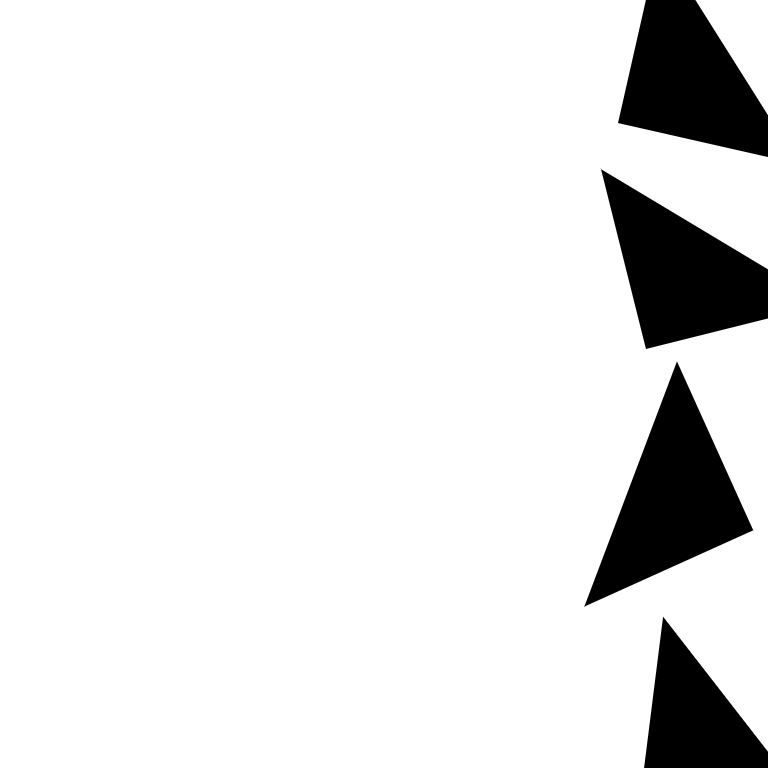
Give the GLSL for this background, as a WebGL 2 fragment shader.

```glsl
#version 300 es
precision highp float;
// Four black right-angled triangles scattered down the right side of a white field.

uniform vec2 u_resolution;
out vec4 fragColor;

// Signed distance to an isosceles right triangle; legs leave the corner at angle and angle + 90 degrees.
float rightTriangle(vec2 p, vec2 corner, float angle, float leg) {
    vec2 along = vec2(cos(angle), sin(angle));
    vec2 across = vec2(-along.y, along.x);
    vec2 q = vec2(dot(p - corner, along), dot(p - corner, across));
    return max(max(-q.x, -q.y), (q.x + q.y - leg) * inversesqrt(2.0));
}

void main() {
    vec2 p = gl_FragCoord.xy / u_resolution;
    float pixel = 1.0 / min(u_resolution.x, u_resolution.y);

    // Each piece: right-angle corner (xy) and turn in radians (z)
    vec3 pieces[4] = vec3[4](
        vec3(0.8047, 0.8398, -0.223),
        vec3(0.8411, 0.5456, 0.245),
        vec3(0.9808, 0.3095, 1.995),
        vec3(0.8333, -0.0424, -0.125)
    );

    float shape = 1.0;
    for (int i = 0; i < 4; i++) {
        shape = min(shape, rightTriangle(p, pieces[i].xy, pieces[i].z, 0.2413));
    }

    // Smooth edge, one pixel wide
    float paper = clamp(shape / pixel + 0.5, 0.0, 1.0);
    fragColor = vec4(vec3(paper), 1.0);
}
```
